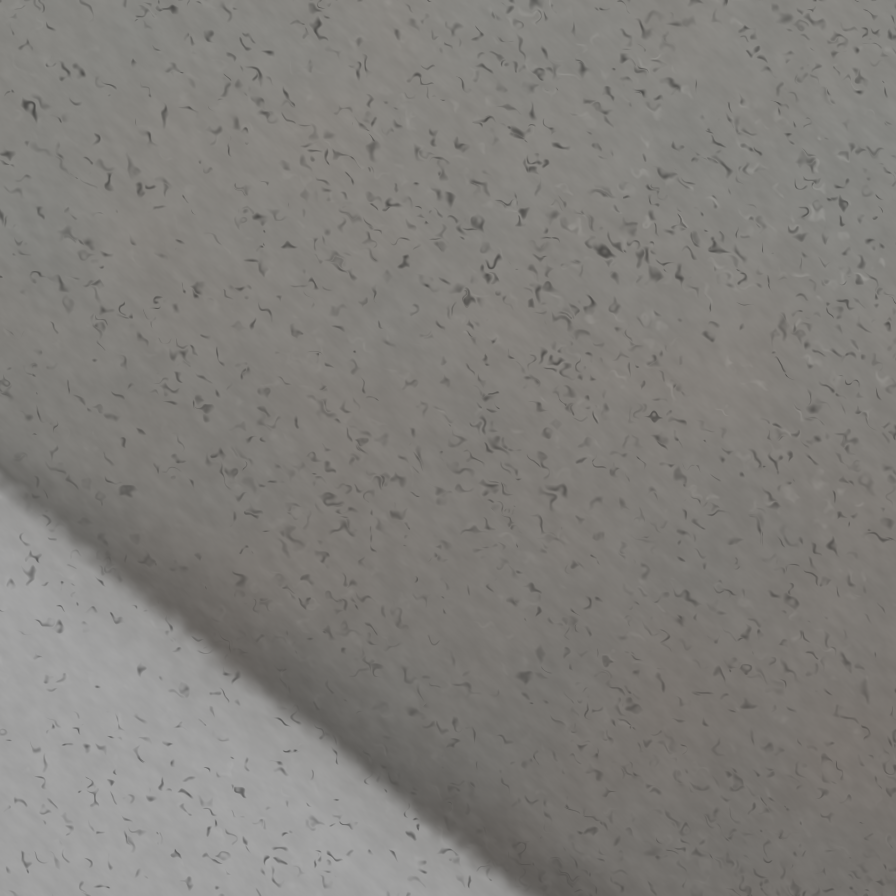
Reproduce this texture procedurally as a three.js fragment shader.

```glsl
// Speckled grey stone: a broad shaded face meets a paler ledge along a diagonal
// edge with a soft contact shadow. Flecks are jittered, ragged ellipses in
// layered cell grids, thinned by cluster noise; value noise mottles the tone.

varying vec2 vUv;

const vec3 FACE_TOP = vec3(0.526, 0.519, 0.502);
const vec3 FACE_LOW = vec3(0.450, 0.436, 0.420);
const vec3 LEDGE_FAR = vec3(0.625, 0.625, 0.624);
const vec3 LEDGE_NEAR = vec3(0.592, 0.590, 0.585);
const vec3 WARM_TINT = vec3(0.009, -0.001, -0.005);
const float EDGE_HEIGHT = 0.462;   // where the edge meets the left side
const float EDGE_SLOPE = 0.79;
const float EDGE_SOFT = 0.015;
const float SHADOW_DEPTH = 0.17;
const float FLECK_ANGLE = -0.75;
const float FLECK_SPREAD = 1.3;
const float FLECK_DARK = 0.43;
const float FLECK_RAGGED = 0.0075;
const float CHIP_LIGHT = 0.07;
const float GRAIN = 0.045;

float hash(vec2 p) {
  return fract(sin(dot(p, vec2(127.1, 311.7))) * 43758.5453);
}

float noise(vec2 p) {
  vec2 i = floor(p);
  vec2 f = fract(p);
  f = f * f * (3.0 - 2.0 * f);
  return mix(mix(hash(i), hash(i + vec2(1.0, 0.0)), f.x),
             mix(hash(i + vec2(0.0, 1.0)), hash(i + vec2(1.0, 1.0)), f.x), f.y);
}

float fbm(vec2 p) {
  float sum = 0.0;
  float gain = 0.5;
  for (int i = 0; i < 4; i++) {
    sum += gain * noise(p);
    p = p * 2.03 + 17.3;
    gain *= 0.5;
  }
  return sum / 0.9375;
}

mat2 rotation(float a) {
  float c = cos(a);
  float s = sin(a);
  return mat2(c, -s, s, c);
}

// Coverage of scattered flecks; size is the largest half length in cells.
float flecks(vec2 uv, float cells, float size, float density, float seed) {
  vec2 p = uv * cells;
  vec2 home = floor(p);
  float cover = 0.0;
  for (int y = -1; y <= 1; y++) {
    for (int x = -1; x <= 1; x++) {
      vec2 id = home + vec2(float(x), float(y));
      vec2 key = id + seed;
      vec2 center = id + vec2(hash(key + 3.1), hash(key + 7.7));
      float cluster = noise(center / cells * 14.0 + seed);
      float present = step(hash(key + 1.9), density * (0.2 + 1.6 * cluster));
      float angle = FLECK_ANGLE + FLECK_SPREAD * (hash(key + 5.3) - 0.5);
      vec2 q = rotation(angle) * (p - center);
      float len = size * mix(0.45, 1.0, pow(hash(key + 2.6), 2.0));
      float wide = size * mix(0.20, 0.36, hash(key + 4.2));
      float shape = 1.0 - smoothstep(0.0, 1.45, length(q / vec2(len, wide)));
      cover = max(cover, present * shape * mix(0.25, 1.0, hash(key + 6.8)));
    }
  }
  return cover;
}

void main() {
  vec2 uv = vUv;

  // Signed distance to the slightly uneven diagonal edge, positive on the face
  float waver = 0.008 * (noise(uv * 9.0) - 0.5) + 0.008 * (noise(uv * 70.0) - 0.5);
  float d = (uv.y - EDGE_HEIGHT + EDGE_SLOPE * uv.x) / length(vec2(1.0, EDGE_SLOPE));
  d += waver;
  float face = smoothstep(-EDGE_SOFT, EDGE_SOFT, d);

  // Broad light on both planes
  vec3 faceColor = mix(FACE_LOW, FACE_TOP, smoothstep(-0.05, 1.0, uv.y + 0.08 * uv.x));
  faceColor += WARM_TINT * (fbm(uv * 5.0 + 4.0) - 0.5) * 2.0;
  float reach = mix(0.060, 0.115, smoothstep(0.0, 0.25, uv.x));
  float shadow = 1.0 - smoothstep(0.0, reach, d);
  faceColor *= 1.0 - SHADOW_DEPTH * shadow;
  vec3 ledgeColor = mix(LEDGE_NEAR, LEDGE_FAR, smoothstep(0.0, 0.09, -d));
  vec3 color = mix(ledgeColor, faceColor, face);

  // Mottle and fine slanted grain
  vec2 grainUv = rotation(FLECK_ANGLE) * uv;
  color += 0.020 * (fbm(uv * 16.0) - 0.5);
  color += GRAIN * (fbm(grainUv * vec2(55.0, 120.0)) - 0.5);

  // Dark flecks: large on the upper face, finer below and on the ledge
  vec2 ragged = vec2(noise(uv * 110.0), noise(uv * 110.0 + 31.7)) - 0.5;
  vec2 spot = uv + FLECK_RAGGED * 2.0 * ragged;
  float upper = smoothstep(0.1, 0.95, uv.y + 0.15 * uv.x);
  float right = smoothstep(0.2, 0.9, uv.x);
  float corner = right * (1.0 - smoothstep(0.05, 0.25, uv.y));
  float large = flecks(spot, 34.0, 0.44, 0.25 + 0.18 * upper + 0.12 * right, 11.0);
  float small = flecks(spot, 58.0, 0.50, 0.28 + 0.16 * right + 0.25 * corner, 47.0);
  float ledgeDots = flecks(spot, 50.0, 0.44, 0.45, 83.0);
  float faceDots = max(large * mix(0.45, 1.0, upper), small * mix(0.55, 0.8, upper));
  faceDots *= 1.0 - 0.55 * shadow;
  color *= 1.0 - FLECK_DARK * mix(ledgeDots, faceDots, face);

  // Faint pale chips, strongest toward the upper right
  float chips = flecks(spot + 0.37, 40.0, 0.50, 0.35, 129.0);
  color += CHIP_LIGHT * chips * (1.0 - faceDots) * mix(0.3, 0.9, upper * right);

  gl_FragColor = vec4(clamp(color, 0.0, 1.0), 1.0);
}
```
